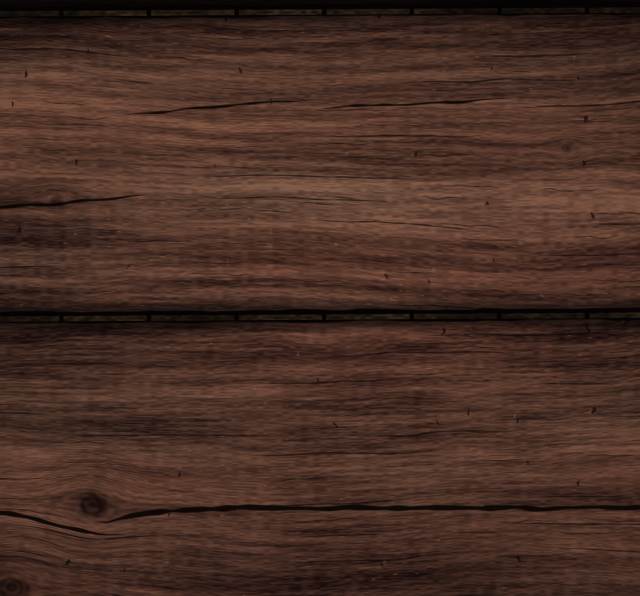
Write a Shadertoy shader that draws this texture.

```glsl
// Dark weathered wooden planks with grain, knots, splits and slatted gaps.

const float PITCH = 0.512;         // plank height plus gap
const float SEAM_Y = 0.467;        // middle gap at the left edge
const float SEAM_SLOPE = 0.006;
const float GAP_HALF = 0.0100;
const float SLAT_LENGTH = 0.147;
const float GRAIN_WARP = 0.035;
const float SPLIT_WIDTH = 0.0042;
const vec3 WOOD_DARK  = vec3(0.165, 0.098, 0.083);
const vec3 WOOD_LIGHT = vec3(0.475, 0.325, 0.255);
const vec3 HOLLOW     = vec3(0.035, 0.018, 0.014);
const vec3 SLAT       = vec3(0.185, 0.140, 0.090);
const vec3 CHIP       = vec3(0.560, 0.370, 0.260);
// Knots: centre and radius
const int KNOTS = 4;
const vec3 KNOT[KNOTS] = vec3[](vec3(0.154, 0.151, 0.032), vec3(0.020, 0.015, 0.030),
                                vec3(0.095, 0.663, 0.012), vec3(0.950, 0.752, 0.011));

float hash(vec2 p) {
    return fract(sin(dot(p, vec2(127.1, 311.7))) * 43758.55);
}

float noise(vec2 p) {
    vec2 i = floor(p), f = fract(p);
    f = f * f * (3.0 - 2.0 * f);
    return mix(mix(hash(i), hash(i + vec2(1, 0)), f.x),
               mix(hash(i + vec2(0, 1)), hash(i + vec2(1, 1)), f.x), f.y);
}

// Ragged tapering split along height y, from x0 to x1
float split(vec2 p, float y, float x0, float x1, float width, float px) {
    float taper = smoothstep(x0, x0 + 0.07, p.x) * smoothstep(x1, x1 - 0.09, p.x);
    float d = abs(p.y - y + 0.006 * (noise(vec2(p.x * 22.0, y * 3.0)) - 0.5));
    float w = width * taper * (0.45 + 0.9 * noise(vec2(p.x * 45.0, x0 * 9.0)));
    return smoothstep(w + px, w - px, d) * smoothstep(0.0, 0.15, taper);
}

// Thin drying cracks, at most one per cell
float checks(vec2 g, vec2 cell, float width, float density, float px) {
    vec2 q = g / cell;
    q.x += 7.0 * hash(vec2(floor(q.y), 3.0));
    vec2 id = floor(q), f = fract(q) - 0.5;
    float halfLength = mix(0.12, 0.48, hash(id + 5.3));
    float taper = max(1.0 - abs(f.x) / halfLength, 0.0);
    float bend = 0.005 * (noise(vec2(q.x * 7.0, id.y)) - 0.5);
    float d = abs((f.y - 0.6 * (hash(id + 1.7) - 0.5)) * cell.y + bend);
    float w = width * sqrt(taper) * (0.3 + noise(vec2(q.x * 24.0, id.y)));
    return step(hash(id + 9.1), density) * smoothstep(w + px, w - px, d) * smoothstep(0.0, 0.3, taper);
}

// Small upright dents scattered over a jittered grid
float dents(vec2 p, float px) {
    vec2 q = p / 0.085, id = floor(q);
    vec2 d = (fract(q) - 0.5 - 0.6 * (vec2(hash(id), hash(id + 4.2)) - 0.5)) * 0.085;
    d.x += d.y * (hash(id + 2.6) - 0.5) + 0.005 * (noise(p * 260.0) - 0.5);
    float size = mix(0.0015, 0.0040, hash(id + 8.4));
    return step(hash(id + 6.8), 0.30) * smoothstep(size + px, size - px, length(d * vec2(1.3, 0.6)));
}

void mainImage(out vec4 fragColor, in vec2 fragCoord) {
    vec2 p = fragCoord / iResolution.y;
    vec2 uv = fragCoord / iResolution.xy;
    float px = 1.0 / iResolution.y;

    // Plank layout
    float row = (p.y - SEAM_Y - SEAM_SLOPE * p.x) / PITCH;
    float plank = floor(row), across = fract(row);
    float fromSeam = (across > 0.5 ? across - 1.0 : across) * PITCH;

    // Grain coordinates, flowing around the knots
    vec2 g = p;
    float knotDark = 0.0, knotRings = 0.0;
    for (int i = 0; i < KNOTS; i++) {
        vec2 d = p - KNOT[i].xy;
        float r = length(d * vec2(1.0, 1.15)) / KNOT[i].z;
        g.y -= 0.75 * d.y * exp(-0.22 * r * r);
        float core = smoothstep(1.15, 0.35, r + 0.5 * (noise(p * 70.0) - 0.5));
        knotDark = max(knotDark, core);
        knotRings += core * sin(r * 16.0 + 4.0 * noise(p * 45.0));
    }
    g.y += GRAIN_WARP * (noise(p * vec2(2.2, 3.5) + plank * 5.0) - 0.5) - 0.018 * p.x * across;
    g.y += 0.006 * (noise(p * vec2(9.0, 12.0)) - 0.5);
    g += plank * vec2(3.7, 1.3);

    // Wood tone, from broad bands down to fibres
    float tone = 0.51 - 0.06 * step(plank, -0.5);
    tone += 0.32 * (sin(3.14159 * across) - 0.64);
    tone += 0.55 * (noise(g * vec2(1.3, 15.0)) - 0.5);
    tone += 0.50 * (noise(g * vec2(2.6, 62.0)) - 0.5);
    tone += 0.45 * (noise(g * vec2(11.0, 210.0)) - 0.5);
    tone += 0.42 * (noise(g * vec2(95.0, 430.0)) - 0.5);
    tone += 0.10 * knotRings - 0.38 * knotDark;
    vec3 color = mix(WOOD_DARK, WOOD_LIGHT, clamp(tone, -0.2, 1.1));
    color *= mix(vec3(1.04, 0.97, 0.95), vec3(0.97, 1.02, 1.02), noise(g * vec2(2.0, 9.0)));
    color = mix(color, CHIP, 0.45 * smoothstep(0.90, 1.0, noise(g * vec2(55.0, 190.0) + 20.0)));

    // Cracks and dents
    float crack = 0.75 * checks(g, vec2(0.42, 0.040), 0.0014, 0.50, px);
    crack = max(crack, 0.60 * checks(g + 0.37, vec2(0.17, 0.021), 0.0008, 0.40, px));
    crack = max(crack, 0.70 * dents(p, px));
    float mainY = 0.148 - 0.024 * exp(-13.0 * max(p.x - 0.18, 0.0));
    crack = max(crack, split(p, mainY, 0.15, 1.60, SPLIT_WIDTH, px));
    crack = max(crack, split(p, 0.137 - 0.034 * smoothstep(0.0, 0.18, p.x), -0.10, 0.22, 0.0032, px));
    crack = max(crack, split(p, 0.650 + 0.10 * p.x, -0.10, 0.26, 0.0023, px));
    crack = max(crack, split(p, 0.791 + 0.08 * p.x, 0.20, 0.54, 0.0018, px));
    crack = max(crack, split(p, 0.787 + 0.057 * p.x, 0.53, 0.86, 0.0022, px));
    color = mix(color, HOLLOW, 0.92 * crack);

    // Rounded plank edges and overall light falloff
    color *= mix(0.50, 1.0, smoothstep(GAP_HALF, GAP_HALF + 0.022, abs(fromSeam)));
    color *= plank > 0.5 ? 0.25 : 1.0;
    color *= 1.03 - 0.40 * dot(uv - 0.5, uv - 0.5);

    // Gap with a worn slat visible below the shadow
    float along = abs(fract(p.x / SLAT_LENGTH + 0.30) - 0.5);
    float slat = smoothstep(-0.0078, -0.0060, fromSeam) * smoothstep(0.0035, 0.0010, fromSeam);
    slat *= smoothstep(0.485, 0.465, along) * mix(0.35, 1.0, noise(p * vec2(9.0, 2.0)));
    vec3 gapColor = mix(HOLLOW * 0.5, SLAT * (0.45 + 0.8 * noise(p * vec2(110.0, 240.0))), slat);
    float edge = GAP_HALF + 0.0035 * (noise(vec2(p.x * 28.0, sign(fromSeam) * 4.0 + plank)) - 0.5);
    color = mix(color, gapColor, smoothstep(edge + px, edge - px, abs(fromSeam)));

    fragColor = vec4(color, 1.0);
}
```
